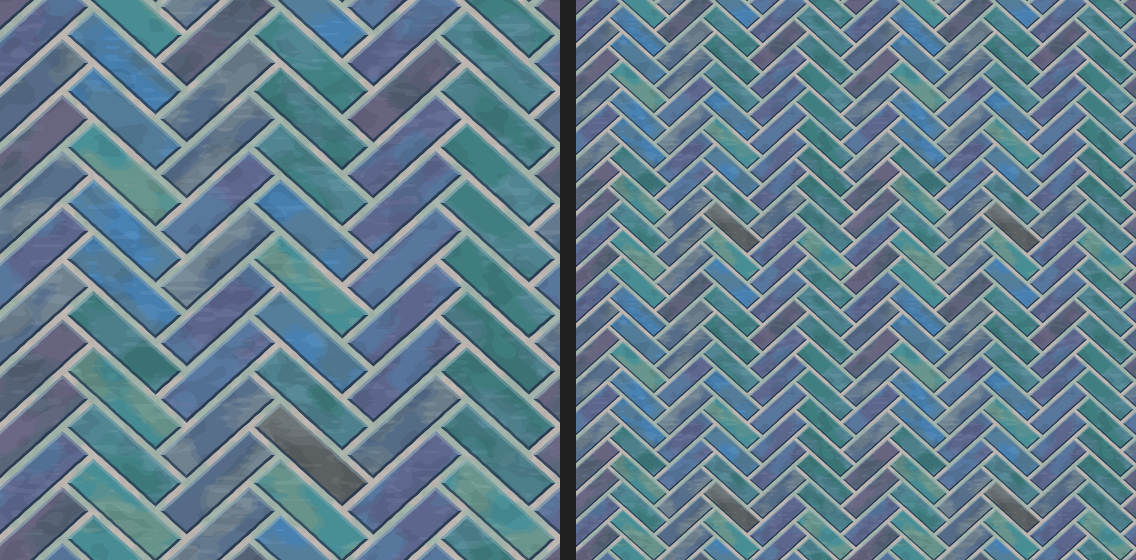
Left: one tile. Right: repeated 2 by 2.
This pattern is drawn by a three.js fragment shader. Its source:

```glsl
// Herringbone of glazed slate, blue and teal bricks with bevelled rims and pale grout.
varying vec2 vUv;

const float ZIGZAGS = 3.0;        // repeats across
const float ROWS = 10.0;          // bricks stacked up each column
const float ASPECT = 3.0;         // brick length over brick width
const float ROW_SHIFT = 0.38;     // vertical phase, in rows
const float HALF_GROUT = 0.0056;  // canvas units
const float BEVEL = 0.0048;
const float SOFT = 0.0011;
const vec3 GROUT_SAND = vec3(0.74, 0.71, 0.69);
const vec3 GROUT_SAGE = vec3(0.63, 0.70, 0.66);
const vec3 RIM_DARK = vec3(0.15, 0.22, 0.31);
const vec3 RIM_LIGHT = vec3(0.60, 0.71, 0.75);

float hash(vec3 p) {
  p = fract(p * vec3(0.1031, 0.1030, 0.0973));
  p += dot(p, p.yzx + 33.33);
  return fract((p.x + p.y) * p.z);
}

// Value noise that wraps after a whole number of cells.
float noise(vec2 p, vec2 period, float seed) {
  vec2 i = floor(p);
  vec2 f = fract(p);
  f = f * f * (3.0 - 2.0 * f);
  vec2 a = mod(i, period);
  vec2 b = mod(i + 1.0, period);
  return mix(mix(hash(vec3(a, seed)), hash(vec3(b.x, a.y, seed)), f.x),
             mix(hash(vec3(a.x, b.y, seed)), hash(vec3(b, seed)), f.x), f.y);
}

// Base and patch colours of the bricks that rise to the right.
void risingGlaze(float pick, out vec3 base, out vec3 blotch) {
  base = vec3(0.34, 0.46, 0.61);
  blotch = vec3(0.36, 0.40, 0.55);                                                    // violet blue
  if (pick < 0.60) { base = vec3(0.34, 0.43, 0.54); blotch = vec3(0.43, 0.50, 0.55); } // slate
  if (pick < 0.30) { base = vec3(0.41, 0.40, 0.51); blotch = vec3(0.34, 0.39, 0.47); } // plum
}

// Base and patch colours of the bricks that fall to the right.
void fallingGlaze(float pick, out vec3 base, out vec3 blotch) {
  base = vec3(0.25, 0.49, 0.50);
  blotch = vec3(0.31, 0.51, 0.56);                                                    // deep teal
  if (pick < 0.71) { base = vec3(0.28, 0.55, 0.58); blotch = vec3(0.40, 0.57, 0.54); } // sea green
  if (pick < 0.44) { base = vec3(0.33, 0.49, 0.60); blotch = vec3(0.28, 0.50, 0.69); } // blue
  if (pick < 0.17) { base = vec3(0.42, 0.45, 0.46); blotch = vec3(0.35, 0.37, 0.38); } // charcoal
}

void main() {
  // Skewed grid whose axes run along the two brick directions; one unit is a brick width.
  float run = ASPECT * ZIGZAGS * vUv.x;
  float rise = ROWS * vUv.y - ROW_SHIFT;
  vec2 q = vec2(rise + run, rise - run);
  float unitsPerCanvas = length(vec2(ROWS, ASPECT * ZIGZAGS));

  // Find the brick: its lowest corner, size and wrapped identity.
  vec2 cell = floor(q);
  float stepIndex = floor(mod(cell.x - cell.y + 0.5, 2.0 * ASPECT));
  bool rising = stepIndex < ASPECT;
  vec2 origin = rising ? cell - vec2(stepIndex, 0.0)
                       : cell - vec2(0.0, 2.0 * ASPECT - 1.0 - stepIndex);
  vec2 size = rising ? vec2(ASPECT, 1.0) : vec2(1.0, ASPECT);
  float column = floor((origin.x - origin.y + 0.5) / (2.0 * ASPECT));
  float row = floor((origin.x + origin.y + 0.5) / 2.0);
  vec3 id = vec3(floor(mod(column + 0.5, ZIGZAGS)), floor(mod(row + 0.5, ROWS)),
                 rising ? 5.0 : 9.0);
  float seed = 7.0 + 90.0 * hash(id + 21.0);

  // Distance to the nearest joint, and how that side faces the light from above.
  vec2 low = q - origin;
  vec2 high = size - low;
  float nearLow = min(low.x, low.y);
  float nearHigh = min(high.x, high.y);
  float facing = nearLow < nearHigh ? (low.x < low.y ? -0.75 : -0.95)
                                    : (high.x < high.y ? 0.5 : 0.8);
  float streak = noise(vUv * vec2(30.0, 130.0), vec2(30.0, 130.0), 3.0);
  float chip = noise(vUv * 110.0, vec2(110.0), 11.0) - 0.5;
  float inset = min(nearLow, nearHigh) / unitsPerCanvas - HALF_GROUT + 0.0012 * chip;

  // Glaze: hard-edged blotches stretched along the brick, then faint level streaks.
  vec3 base, blotch;
  if (rising) risingGlaze(hash(id), base, blotch);
  else fallingGlaze(hash(id), base, blotch);
  vec2 along = rising ? low : low.yx;
  float cloud = noise(along * vec2(1.1, 1.9) + seed, vec2(128.0), seed)
              + 0.14 * (streak - 0.5);
  float mottle = noise(along * vec2(1.9, 3.1) + seed, vec2(128.0), seed + 4.0)
               + 0.22 * (streak - 0.5);
  vec3 color = mix(base, blotch, 0.5 * smoothstep(0.40, 0.44, cloud)
                               + 0.5 * smoothstep(0.55, 0.59, cloud));
  color *= 1.0 - 0.07 * smoothstep(0.60, 0.64, mottle);
  color += 0.035 * smoothstep(0.66, 0.74, streak) * smoothstep(0.3, 0.5, cloud);
  color *= 0.97 + 0.06 * hash(id + 40.0);

  // Bevelled rim: shadowed below, lit above.
  float rim = 1.0 - smoothstep(BEVEL - SOFT, BEVEL + SOFT, inset);
  vec3 rimColor = facing < 0.0 ? mix(color, RIM_DARK, -facing)
                               : mix(color, RIM_LIGHT, 0.75 * facing);
  color = mix(color, rimColor, rim);

  // Grout drifting between sand and sage.
  float drift = noise(vUv * 26.0, vec2(26.0), 17.0);
  vec3 grout = mix(GROUT_SAND, GROUT_SAGE, smoothstep(0.35, 0.60, drift)) + 0.05 * chip;
  color = mix(grout, color, smoothstep(-SOFT, SOFT, inset));

  gl_FragColor = vec4(color, 1.0);
}
```
